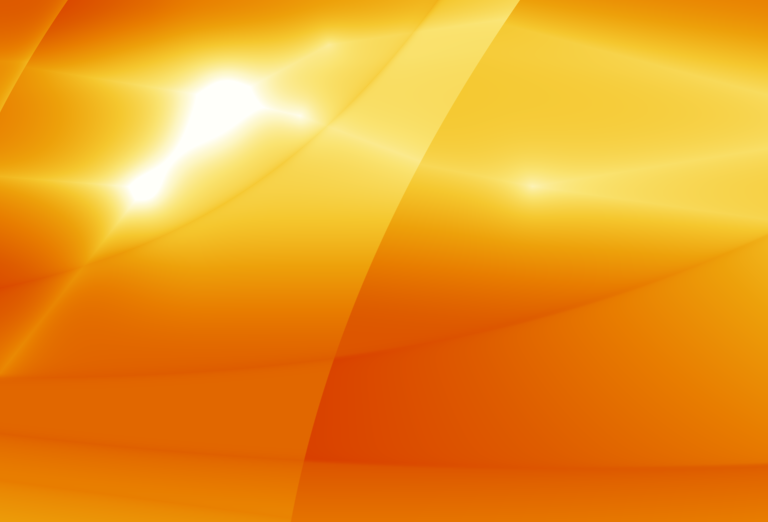
This background is drawn by a Shadertoy shader. Its source:

```glsl
// Overlapping translucent amber blades with soft creases and a bright flare.
// Each blade is a scalar heat field, built from curved bands and segment glows,
// which a ramp turns from burnt orange through gold to white.

#define ASPECT 1.471
#define CREASE_WIDTH 0.010
#define CREASE_DEPTH 0.40
#define FLARE_HEAT 2.5
#define RIDGE_HEAT 0.75

const vec3 RAMP[8] = vec3[8](
    vec3(0.85, 0.25, 0.00), vec3(0.87, 0.36, 0.00),
    vec3(0.91, 0.49, 0.00), vec3(0.93, 0.63, 0.04),
    vec3(0.96, 0.78, 0.18), vec3(0.98, 0.89, 0.44),
    vec3(0.99, 0.96, 0.75), vec3(1.00, 1.00, 0.98));

vec3 heatColor(float heat) {
    float h = clamp(heat, 0.0, 6.999);
    int i = int(h);
    return mix(RAMP[i], RAMP[i + 1], fract(h));
}

// Exponential falloff around the segment a-b
float glow(vec2 p, vec2 a, vec2 b, float width) {
    vec2 ab = b - a;
    float t = clamp(dot(p - a, ab) / dot(ab, ab), 0.0, 1.0);
    return exp(-length(p - a - ab * t) / width);
}

float crease(float d) {
    return CREASE_DEPTH * exp(-abs(d) / CREASE_WIDTH);
}

// Heights of the sweeping arcs
float upperArc(float x) { return 0.448 + x * (0.22 + x * (0.20 + x * 0.385)); }
float middleArc(float x) { return 0.276 + x * x * (0.0656 + x * 0.0415); }
float lowerArc(float x) { return 0.103 + 0.055 * (x - 1.1) * (x - 1.1); }

float leftHeat(vec2 p, float aa) {
    float dUpper = p.y - upperArc(p.x);
    float dMiddle = p.y - middleArc(p.x);
    float dLower = p.y - lowerArc(p.x);

    // Vertical body, shaded toward the left and the top
    float heat = 1.2 + 3.1 * smoothstep(0.28, 0.66, p.y);
    heat -= 2.5 * (1.0 - smoothstep(-0.1, 0.4, p.x)) * smoothstep(0.3, 0.5, p.y);
    float topShade = clamp(3.5 - 3.1 * p.x, 0.4, 2.6);
    heat -= topShade * smoothstep(0.82 + 0.08 * p.x, 1.01, p.y);
    heat += 0.35 * smoothstep(0.5, 0.8, p.x) * smoothstep(0.02, -0.02, dUpper)
          * smoothstep(0.55, 0.75, p.y);

    // Flare and the rays that leave it
    vec2 knee = vec2(0.278, 0.64), peak = vec2(0.435, 0.81), tip = vec2(0.575, 0.778);
    vec2 bend = vec2(0.63, 0.914);
    heat += FLARE_HEAT * glow(p, knee, peak, 0.045);
    heat += 1.5 * glow(p, peak, tip, 0.035);
    heat += 1.2 * exp(-dot(p - vec2(0.41, 0.765), p - vec2(0.41, 0.765)) / 0.006);
    heat += 1.1 * glow(p, vec2(0.0, 0.285), knee, 0.035);
    heat += 1.5 * glow(p, vec2(-0.1, 0.67), knee, 0.045);
    heat += 0.8 * glow(p, vec2(-0.1, 0.895), peak, 0.035);
    heat += RIDGE_HEAT * glow(p, tip, vec2(0.82, 0.685), 0.045);
    heat += RIDGE_HEAT * glow(p, peak, bend, 0.035);
    heat += RIDGE_HEAT * glow(p, bend, vec2(0.98, 0.965), 0.045);

    // Lower folds
    float fold = 1.35 + 9.0 * max(-dLower, 0.0);
    heat = mix(fold, heat, smoothstep(-0.01, 0.01, dMiddle));
    return heat - crease(dUpper) - 0.7 * crease(dMiddle) - 0.6 * crease(dLower)
         - 0.5 * crease(p.y - 0.08 + 0.13 * p.x);
}

float rightHeat(vec2 p, float aa) {
    float dMiddle = p.y - middleArc(p.x);
    float dLower = p.y - lowerArc(p.x);

    // Upper body and its pale ridges
    float slope = p.x - 1.0;
    float heat = 0.8 + 3.2 * smoothstep(0.32, 0.68, p.y + 0.1 * slope);
    heat -= 1.9 * smoothstep(0.88, 1.08, p.y + 0.13 * slope);
    vec2 fork = vec2(1.02, 0.643);
    heat += 0.6 * glow(p, vec2(0.78, 0.69), fork, 0.04);
    heat += 0.6 * glow(p, fork, vec2(1.5, 0.575), 0.04);
    heat += RIDGE_HEAT * glow(p, fork, vec2(1.5, 0.72), 0.06);
    heat += 0.6 * glow(p, vec2(0.94, 0.96), vec2(1.5, 0.81), 0.05);

    // Lower sheets
    float across = p.x - 0.65;
    float sheet = 0.2 + across * (2.0 + 5.0 * (p.y - 0.12));
    float floorHeat = 0.8 + 0.4 * across - 8.0 * min(dLower, 0.0);
    heat = mix(sheet, heat, smoothstep(-0.006, 0.006, dMiddle));
    heat = mix(floorHeat, heat, smoothstep(-0.006, 0.006, dLower));
    return heat - 0.6 * crease(dMiddle) - 0.5 * crease(dLower);
}

float cornerHeat(vec2 p, float edge) {
    float heat = 0.9 + 1.5 * smoothstep(1.0, 0.8, p.y);
    heat += 0.6 * glow(p, vec2(-0.1, 0.885), vec2(0.1, 0.88), 0.03);
    return heat + 1.1 * exp(-abs(edge) / 0.025);
}

void mainImage(out vec4 fragColor, in vec2 fragCoord) {
    vec2 p = fragCoord / iResolution.xy * vec2(ASPECT, 1.0);
    float aa = 1.0 / iResolution.y;

    // Signed horizontal offsets from the two blade edges
    float drop = 1.0 - p.y;
    float bladeEdge = p.x - (0.557 + p.y * (0.186 + 0.253 * p.y));
    float cornerEdge = p.x - (0.130 + drop * (-0.69 + 0.4 * drop));

    vec3 color = heatColor(leftHeat(p, aa));
    color = mix(heatColor(cornerHeat(p, cornerEdge)), color, smoothstep(-aa, aa, cornerEdge));
    color = mix(color, heatColor(rightHeat(p, aa)), smoothstep(-aa, aa, bladeEdge));
    fragColor = vec4(color, 1.0);
}
```
